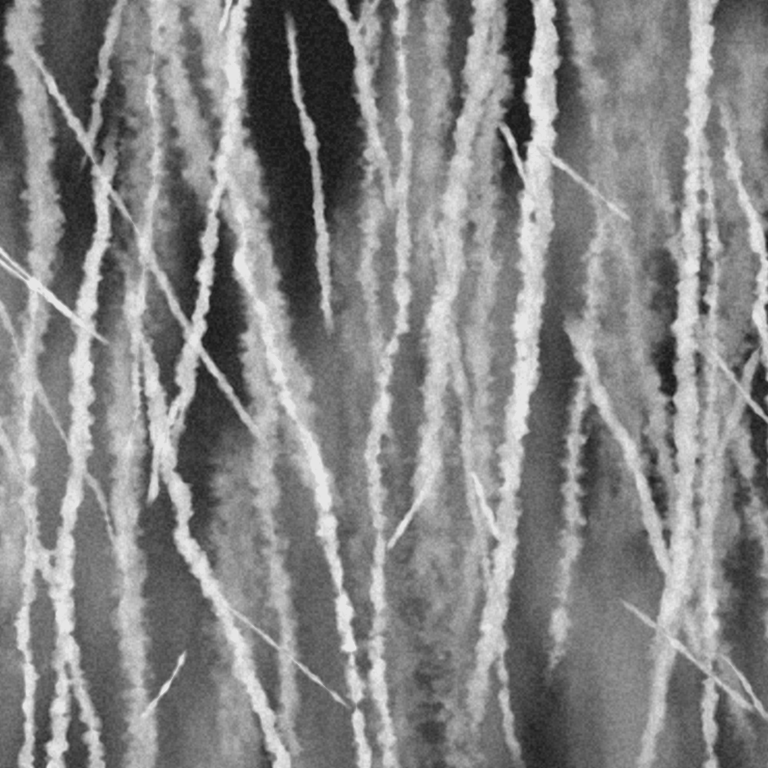
Write a Shadertoy shader that draws this texture.

```glsl
float hash(vec2 p) {
    vec3 q = fract(p.xyx * vec3(0.1031, 0.1030, 0.0973));
    q += dot(q, q.yzx + 33.33);
    return fract((q.x + q.y) * q.z);
}

float noise(vec2 p) {
    vec2 cell = floor(p), f = fract(p);
    vec2 u = f * f * (3.0 - 2.0 * f);
    float low = mix(hash(cell), hash(cell + vec2(1, 0)), u.x);
    float high = mix(hash(cell + vec2(0, 1)), hash(cell + vec2(1, 1)), u.x);
    return mix(low, high, u.y);
}

float fbm(vec2 p) {
    float sum = 0.0, gain = 0.5;
    for (int i = 0; i < 4; i++) {
        sum += gain * noise(p);
        p = p * 2.03 + 17.3;
        gain *= 0.5;
    }
    return sum / 0.9375;
}

// Soft dark depth behind the fibres, drawn out vertically
float backdrop(vec2 p) {
    float sway = 0.08 * noise(p * 3.0 + 40.0);
    float streaks = fbm(vec2((p.x + sway) * 7.0, p.y * 2.3) + 20.0);
    return mix(0.13, 0.53, smoothstep(0.25, 0.75, streaks));
}

// Paints one row of wandering, ragged strands over a shade
float strands(float shade, vec2 p, int count, float seed, float width,
              float blur, float lean, float span, float tone) {
    float ragged = noise(p * 75.0 + seed) - 0.5;
    float fuzz = noise(p * vec2(120.0, 160.0) + seed) - 0.5;
    float mottle = fbm(p * vec2(65.0, 38.0) + seed) - 0.5;

    for (int i = 0; i < count; i++) {
        vec2 id = vec2(float(i) * 3.7 + 1.0, seed);
        float root = mix(-0.1, 1.1, (float(i) + 1.5 * hash(id)) / float(count));
        float slope = lean * (hash(id + 11.0) - 0.62);
        float middle = mix(-0.05, 1.05, hash(id + 23.0));
        float reach = span * mix(0.55, 1.2, hash(id + 31.0));
        float along = p.y - middle;

        // Centre line with a slow bend and a small wobble
        float bend = 0.10 * min(span, 1.0) * (noise(vec2(p.y * 3.0, id.x)) - 0.5);
        float wobble = 0.014 * (noise(vec2(p.y * 17.0, id.x + 50.0)) - 0.5);
        float centre = root + slope * along + bend + wobble;
        float dist = abs(p.x - centre) / sqrt(1.0 + slope * slope);
        dist += width * (0.9 * ragged + 0.5 * fuzz);

        // Uneven thickness and fading tips
        float tip = 1.0 - smoothstep(0.75 * reach, reach, abs(along));
        float thick = width * mix(0.65, 1.4, hash(id + 43.0));
        thick *= mix(0.7, 1.25, noise(vec2(p.y * 22.0, id.x + 80.0)));
        thick *= mix(0.5, 1.0, tip);

        float cover = tip * (1.0 - smoothstep(thick - blur, thick + blur, dist));
        float core = 1.0 - smoothstep(0.0, thick + blur, dist);
        float light = tone + 0.13 * (core - 0.5) + 0.30 * mottle;
        light += 0.12 * (hash(id + 61.0) - 0.5);
        shade = mix(shade, light, 0.92 * cover);
    }
    return shade;
}

void mainImage(out vec4 fragColor, in vec2 fragCoord) {
    vec2 p = fragCoord / iResolution.y;

    // Layers run from out of focus to sharp
    float shade = backdrop(p);
    shade = strands(shade, p, 9, 5.0, 0.030, 0.022, 0.35, 0.45, 0.50);
    shade = strands(shade, p, 14, 19.0, 0.015, 0.009, 0.50, 0.55, 0.65);
    shade = strands(shade, p, 9, 37.0, 0.007, 0.004, 1.10, 0.35, 0.72);
    shade = strands(shade, p, 15, 53.0, 0.011, 0.005, 0.42, 0.70, 0.80);
    shade = strands(shade, p, 16, 71.0, 0.004, 0.003, 2.40, 0.08, 0.78);

    // Fine film grain
    float grain = noise(p * 250.0) + noise(p * 370.0 + 9.0) - 1.0;
    shade += 0.07 * grain;
    fragColor = vec4(vec3(clamp(shade, 0.10, 0.90)), 1.0);
}
```
